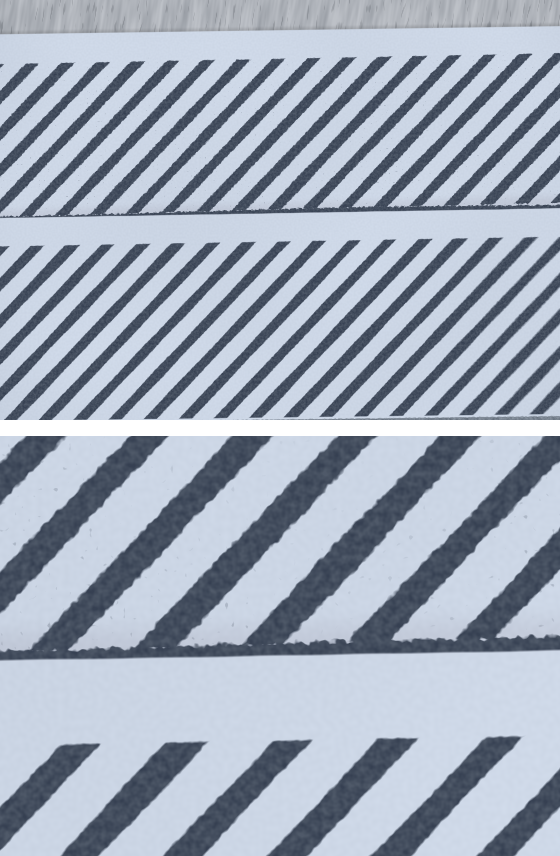
Top: the whole. Bottom: its middle third, enlarged.
This pattern is drawn by a WebGL 1 fragment shader. Its source:

```glsl
precision highp float;
uniform vec2 u_resolution;

// Lengths are in canvas heights, y runs downward from the top edge.
// Sloped edges: x = height at the left side, y = rise per unit of x.
const vec2 WOOD_EDGE = vec2(0.0816, 0.0145);
const vec2 UPPER_TOP = vec2(0.1528, 0.0195);
const vec2 UPPER_END = vec2(0.5170, 0.0260);
const vec2 GAP_EDGE = vec2(0.5191, 0.0175);
const vec2 LOWER_TOP = vec2(0.5868, 0.0175);
const vec2 SHEET_END = vec2(1.0069, 0.0122);

const float SLANT = 0.95;
const float STRIPE_WIDTH = 0.0318;
const float UPPER_PERIOD = 0.0823;
const float LOWER_PERIOD = 0.0826;
const float UPPER_PHASE = 0.5660;
const float LOWER_PHASE = 1.0736;
const float UPPER_ROUGHNESS = 0.0042;
const float LOWER_ROUGHNESS = 0.0024;
const float WIDTH_JITTER = 0.0015;

const vec3 PAPER = vec3(0.80, 0.84, 0.90);
const vec3 INK_DARK = vec3(0.21, 0.25, 0.32);
const vec3 INK_LIGHT = vec3(0.31, 0.35, 0.41);
const vec3 WOOD_LIGHT = vec3(0.74, 0.755, 0.78);
const vec3 WOOD_DARK = vec3(0.56, 0.58, 0.61);
const vec3 EDGE_GREY = vec3(0.47, 0.51, 0.56);

float hash(vec2 p) {
  return fract(sin(dot(p, vec2(127.1, 311.7))) * 43758.55);
}

vec2 gradient(vec2 cell) {
  float angle = 6.2832 * hash(cell);
  return vec2(cos(angle), sin(angle));
}

// Gradient noise, roughly -0.7 to 0.7
float noise(vec2 p) {
  vec2 i = floor(p);
  vec2 f = p - i;
  vec2 w = f * f * f * (f * (f * 6.0 - 15.0) + 10.0);
  float a = dot(gradient(i), f);
  float b = dot(gradient(i + vec2(1.0, 0.0)), f - vec2(1.0, 0.0));
  float c = dot(gradient(i + vec2(0.0, 1.0)), f - vec2(0.0, 1.0));
  float d = dot(gradient(i + vec2(1.0, 1.0)), f - vec2(1.0, 1.0));
  return mix(mix(a, b, w.x), mix(c, d, w.x), w.y);
}

// Signed depth below a sloped edge
float below(vec2 p, vec2 edge) {
  return p.y - edge.x + edge.y * p.x;
}

float cover(float depth, float soft) {
  return smoothstep(-soft, soft, depth);
}

// Signed distance to the nearest slanted bar, negative inside
float bars(vec2 p, float period, float phase) {
  float u = p.x + SLANT * p.y - phase + 0.5 * STRIPE_WIDTH + 0.5 * period;
  float id = floor(u / period);
  float halfWidth = 0.5 * STRIPE_WIDTH + WIDTH_JITTER * (hash(vec2(id, phase)) - 0.5);
  return (abs(u - (id + 0.5) * period) - halfWidth) / sqrt(1.0 + SLANT * SLANT);
}

vec3 wood(vec2 p) {
  vec2 q = vec2(p.x + 0.15 * p.y, p.y);
  float grain = noise(q * vec2(48.0, 7.0)) + 0.7 * noise(q * vec2(130.0, 16.0) + 9.0);
  float pores = smoothstep(0.25, 0.5, noise(q * vec2(170.0, 24.0) + 31.0));
  vec3 c = mix(WOOD_LIGHT, WOOD_DARK, clamp(0.3 + 0.55 * grain, 0.0, 1.0));
  return c - 0.09 * pores;
}

void main() {
  vec2 p = gl_FragCoord.xy / u_resolution.y;
  p.y = 1.0 - p.y;
  float soft = max(0.8 / u_resolution.y, 0.0012);
  float fuzz = noise(p * 130.0) + 0.5 * noise(p * 260.0 + 17.0);
  float drift = 0.0022 * noise(p * 9.0 + 4.0);

  // Paper with faint mottling and fibre
  vec3 paper = PAPER + 0.02 * noise(p * 3.0) + 0.016 * noise(p * 190.0);
  paper -= 0.03 * smoothstep(0.6, 1.0, length(p - vec2(0.67, 0.45)));

  // Loose toner specks and shading on the upper strip
  float upperDepth = below(p, UPPER_TOP);
  float upperArea = cover(upperDepth, 0.02) * (1.0 - cover(below(p, GAP_EDGE), soft));
  float specks = smoothstep(0.40, 0.58, noise(p * 185.0 + 53.0));
  paper -= upperArea * 0.14 * specks * (0.5 + noise(p * 5.0 + 2.0));
  float curl = smoothstep(-0.03, 0.0, below(p, UPPER_END)) * upperArea;
  paper -= curl * vec3(0.04, 0.05, 0.05);

  // Two rows of slanted bars, softer toward the lower right
  float upper = cover(-bars(p, UPPER_PERIOD, UPPER_PHASE) + drift + UPPER_ROUGHNESS * 0.5 * fuzz, soft);
  upper *= cover(upperDepth + 0.0015 * fuzz, soft);
  upper *= cover(-below(p, UPPER_END) + 0.004 * fuzz, soft);
  float blur = soft * (1.0 + 0.8 * smoothstep(0.95, 1.33, p.x));
  float lower = cover(-bars(p, LOWER_PERIOD, LOWER_PHASE) + drift + LOWER_ROUGHNESS * 0.5 * fuzz, blur);
  lower *= cover(below(p, LOWER_TOP) + 0.001 * fuzz, soft);
  lower *= cover(-below(p, SHEET_END) - 0.005, soft);

  // Dark uneven gap between the strips
  float gapDepth = below(p, GAP_EDGE) + 0.0012 * noise(vec2(p.x * 14.0, 3.0));
  float gapWidth = 0.0035 + 0.0075 * smoothstep(0.0, 0.9, p.x) - 0.003 * smoothstep(0.9, 1.33, p.x);
  float gap = cover(-gapDepth, soft) * cover(gapDepth + gapWidth + 0.004 * fuzz, soft);

  float grain = clamp(0.52 + 0.75 * noise(p * 150.0 + 71.0) + 0.5 * noise(p * 290.0), 0.0, 1.0);
  vec3 ink = mix(INK_DARK, INK_LIGHT, grain);
  vec3 color = mix(paper, ink, max(max(upper, lower), gap));

  // Worn bottom edge, then the wood behind the sheet
  float bottom = cover(below(p, SHEET_END) + 0.002 * fuzz, soft);
  color = mix(color, EDGE_GREY + 0.12 * fuzz, bottom);
  float sheet = below(p, WOOD_EDGE);
  vec3 table = wood(p) * (1.0 - 0.12 * smoothstep(-0.012, 0.0, sheet));
  color = mix(table, color, cover(sheet, soft));

  gl_FragColor = vec4(clamp(color, 0.0, 1.0), 1.0);
}
```
